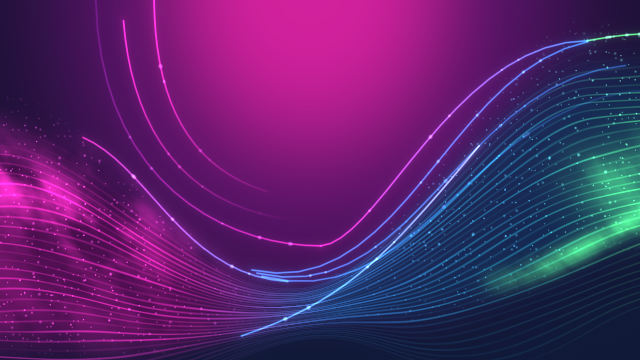
Give the GLSL for this background, as a Shadertoy shader.

```glsl
// Flowing light: a pink-to-green sheet of fine strands under a magenta glow.
// Strands follow a field between two wave profiles; Bezier ribbons, noise
// clouds and hashed dust are added on top.

#define STRANDS 25.0
#define STRAND_WIDTH 0.0016
#define STRAND_LIGHT 0.62
#define RIBBON_WIDTH 0.0016
#define RIBBON_STEPS 18
#define BEADS 5
#define CLOUD_LIGHT 0.85
#define DUST_LIGHT 0.8

const vec3 NAVY = vec3(.09, .065, .20), PURPLE = vec3(.33, .075, .39);
const vec3 MAGENTA = vec3(.82, .13, .61), PINK = vec3(.90, .16, .63);
const vec3 BLUE = vec3(.16, .50, .78), TEAL = vec3(.08, .56, .58);
const vec3 GREEN = vec3(.27, .85, .34), ICE = vec3(.72, .75, 1.);

float hash(vec2 p) { return fract(sin(dot(p, vec2(127.1, 311.7))) * 43758.5453); }

float noise(vec2 p) {
  vec2 i = floor(p), f = fract(p);
  f *= f * (3. - 2. * f);
  return mix(mix(hash(i), hash(i + vec2(1, 0)), f.x),
             mix(hash(i + vec2(0, 1)), hash(i + vec2(1, 1)), f.x), f.y);
}

float fbm(vec2 p) {
  float sum = 0., amp = .5;
  for (int i = 0; i < 5; i++) {
    sum += amp * noise(p);
    p = mat2(1.6, 1.2, -1.2, 1.6) * p;
    amp *= .5;
  }
  return sum;
}

float bell(float x) { return exp(-x * x); }
float below(float lo, float hi, float x) { return 1. - smoothstep(lo, hi, x); }

// Top and bottom profiles of the sheet
float crest(float x) { return .215 + .47 * below(0., .8, x) + .68 * smoothstep(.82, 1.65, x); }
float keel(float x) { return .02 + .09 * smoothstep(.3, 1., x) + .25 * smoothstep(1.1, 1.95, x); }

vec3 sheetHue(float x) {
  vec3 c = mix(PINK, BLUE, smoothstep(.45, .95, x));
  c = mix(c, TEAL, smoothstep(1., 1.35, x));
  return mix(c, GREEN, smoothstep(1.4, 1.8, x));
}

vec2 bezier(vec4 ab, vec4 cd, float t) {
  float u = 1. - t;
  return u * u * (u * ab.xy + 3. * t * ab.zw) + t * t * (3. * u * cd.xy + t * cd.zw);
}

// Glowing curve with beads; fade holds the strength at both ends
vec3 ribbon(vec2 p, vec4 ab, vec4 cd, vec3 from, vec3 to, vec2 fade) {
  float px = 1. / iResolution.y, best = 9., along = 0., bead = 0., n = float(RIBBON_STEPS);
  vec2 prev = ab.xy;
  for (int i = 1; i <= RIBBON_STEPS; i++) {
    float t = float(i) / n;
    vec2 q = bezier(ab, cd, t), e = q - prev;
    float h = clamp(dot(p - prev, e) / dot(e, e), 0., 1.);
    float dist = length(p - prev - h * e);
    if (dist < best) { best = dist; along = t + (h - 1.) / n; }
    prev = q;
  }
  for (int i = 0; i < BEADS; i++) {
    float r = hash(ab.xy + float(i) * .37), size = .002 + .004 * fract(r * 17.);
    bead += below(size - px, size + px, length(p - bezier(ab, cd, .1 + .8 * r)));
  }
  vec3 hue = mix(from, to, along);
  float line = below(0., RIBBON_WIDTH + px, best) + .16 * exp(-best / .01);
  return mix(fade.x, fade.y, along) * (hue * line + .6 * bead * mix(hue, ICE, .5));
}

// One scattered speck per grid cell
float dust(vec2 p, float scale, float density) {
  vec2 cell = floor(p * scale), spot = .25 + .5 * vec2(hash(cell), hash(cell + 41.));
  float size = .0008 + .0035 * pow(hash(cell + 19.), 4.);
  float dist = length(fract(p * scale) - spot) / scale;
  return step(hash(cell + 7.3), density) * below(0., size + 1. / iResolution.y, dist);
}

void mainImage(out vec4 fragColor, in vec2 fragCoord) {
  vec2 p = fragCoord / iResolution.xy * vec2(1.7778, 1);
  float x = p.x, left = below(.3, .85, x), right = smoothstep(.8, 1.3, x);

  // Backdrop glow
  float glow = bell(length((p - vec2(.86, 1.05)) / vec2(.62, .75)));
  vec3 col = mix(NAVY, PURPLE, smoothstep(0., .5, glow));
  col = mix(col, MAGENTA, smoothstep(.4, 1., glow));

  // Sheet body and deep water below it
  float low = keel(x), s = (p.y - low) / (crest(x) - low);
  float body = smoothstep(-.15, .2, s) * below(.65, 1.05, s);
  vec3 fill = mix(vec3(.33, .05, .32), vec3(.07, .18, .34), smoothstep(.45, 1., x));
  col = mix(col, vec3(.06, .10, .22), .9 * below(-.3, .4, s));
  col = mix(col, fill, body * .8);

  // Fine strands along the field
  float grad = length(vec2(dFdx(s), dFdy(s))) * iResolution.y;
  float phase = (s + .012 * sin(x * 9. + s * 14.)) * STRANDS, id = floor(phase);
  float gap = abs(fract(phase) - .5) / (STRANDS * grad);
  float strand = below(0., STRAND_WIDTH + 1. / iResolution.y, gap);
  strand *= (.25 + .75 * hash(vec2(id, 3))) * (.35 + .9 * noise(vec2(x * 5., id * 1.7)));
  strand *= smoothstep(-.5, .15, s) * below(.6, 1., s);
  col += STRAND_LIGHT * strand * sheetHue(x);

  // Pink and green clouds
  float mist = smoothstep(.22, .75, fbm(p * vec2(7, 9) + vec2(2, x * 5.)));
  float ridge = bell((p.y - .52 + .6 * x) / .1) * below(.28, .5, x);
  float veil = bell((p.y - crest(x) + .03) / .05) * smoothstep(.12, .28, x);
  col += CLOUD_LIGHT * PINK * mist * (ridge + left * (.4 * veil + .22 * body));
  float t = x - 1.33;
  float streak = bell((p.y - .21 - .2 * t - .5 * t * t) / .035) * smoothstep(-.05, .2, t);
  float orb = bell(length((p - vec2(1.75, .5)) / vec2(.14, .11)));
  col += CLOUD_LIGHT * GREEN * (streak * (.15 + .8 * mist) + orb * (.45 + .55 * mist));

  // Hanging threads
  col += ribbon(p, vec4(.428, 1, .431, .722), vec4(.521, .537, .741, .468), PINK, PINK, vec2(.8, .1));
  col += ribbon(p, vec4(.343, .942, .366, .653), vec4(.498, .421, .833, .387), PINK, PINK, vec2(.8, 0));
  // Long upper wave
  col += ribbon(p, vec4(.266, 1, .278, .491), vec4(.625, .317, .891, .317), PURPLE, PINK, vec2(.4, .7));
  col += ribbon(p, vec4(.891, .317, 1.053, .329), vec4(1.262, .884, 1.632, .887), PINK, BLUE, vec2(.7, .9));
  col += ribbon(p, vec4(1.632, .887, 1.68, .895), vec4(1.73, .905, 1.8, .906), GREEN, GREEN, vec2(.9));
  // Lower wave, its rising bundle and the bright stroke
  col += ribbon(p, vec4(.231, .618, .417, .537), vec4(.509, .236, .799, .218), PINK, BLUE, vec2(.7, .9));
  for (float i = 0.; i < 3.; i++) {
    vec2 drop = i * vec2(.035, -.022);
    col += ribbon(p, vec4(.7, .25, 1.12, .16) + vec4(drop * .4, drop),
                  vec4(1.24, .8, 1.632, .884) + vec4(drop, drop * 3.), BLUE, BLUE, vec2(.8, .8 - .35 * i));
  }
  col += ribbon(p, vec4(.671, .067, .972, .167), vec4(1.088, .306, 1.331, .595), BLUE, ICE, vec2(.9, .7));

  // Dust over both wings
  float wing = smoothstep(-.1, .2, s) * below(.85, 1.15, s) * (left + right);
  float specks = dust(p, 24., .45) + .6 * dust(p + 3.7, 55., .3);
  col += DUST_LIGHT * specks * wing * mix(sheetHue(x), ICE, .25);

  fragColor = vec4(clamp(col, 0., 1.), 1);
}
```
